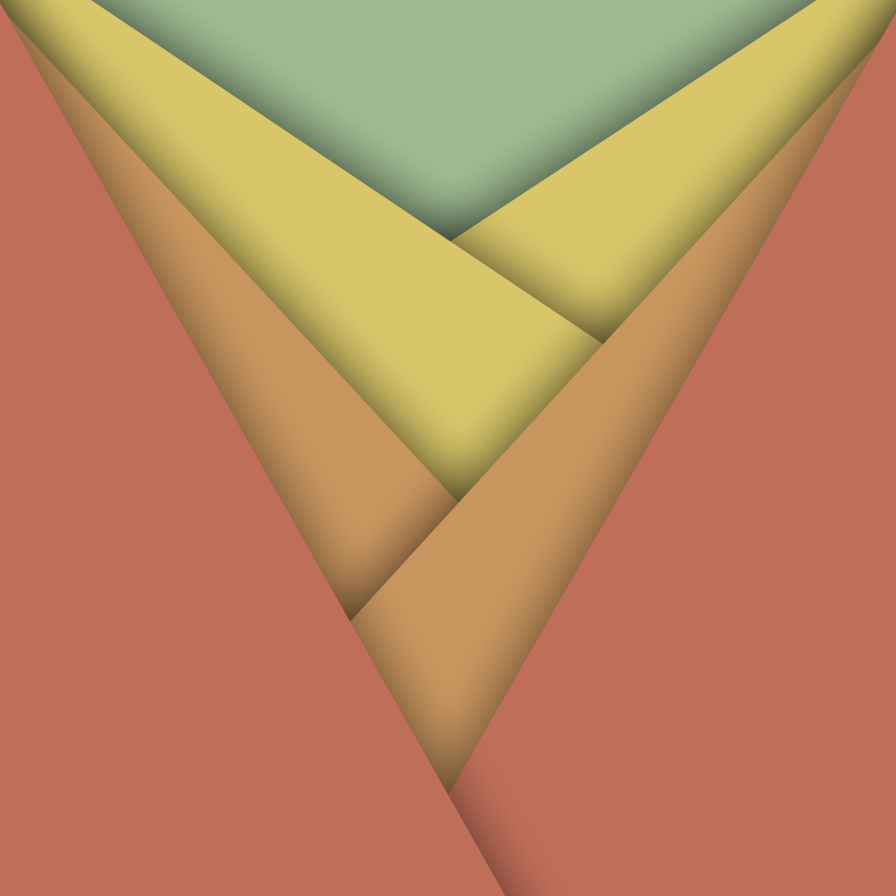
A Shadertoy shader for this background:

```glsl
// Overlapping paper sheets folded into a V, like an open envelope.
// Each sheet is the half-plane below a line, stacked from back to front;
// its signed distance gives a smooth edge and a soft shadow on what lies behind.

#define GREEN vec3(0.620, 0.730, 0.570)
#define YELLOW vec3(0.850, 0.775, 0.415)
#define ORANGE vec3(0.785, 0.585, 0.370)
#define RED vec3(0.750, 0.430, 0.350)
#define SHADOW_WIDTH 0.068
#define SHADOW_DEEP 0.35
#define SHADOW_SOFT 0.27

// Signed distance to the line from left to right, positive above it
float lineDistance(vec2 p, vec2 left, vec2 right) {
    vec2 along = normalize(right - left);
    return dot(p - left, vec2(-along.y, along.x));
}

// Darkens the layers behind, then lays the sheet over them
vec3 addSheet(vec3 behind, vec3 paper, float dist, float shadow) {
    float pixel = 1.0 / min(iResolution.x, iResolution.y);
    float falloff = clamp(1.0 - max(dist, 0.0) / SHADOW_WIDTH, 0.0, 1.0);
    vec3 shaded = behind * (1.0 - shadow * falloff * falloff);
    float cover = 1.0 - smoothstep(-0.75 * pixel, 0.75 * pixel, dist);
    return mix(shaded, paper, cover);
}

void mainImage(out vec4 fragColor, in vec2 fragCoord) {
    vec2 p = fragCoord / iResolution.xy;
    vec3 color = GREEN;

    // Yellow sheets: right, then left
    float yellowRight = lineDistance(p, vec2(0.5026, 0.7305), vec2(0.9115, 1.0));
    float yellowLeft = lineDistance(p, vec2(0.1016, 1.0), vec2(0.6732, 0.6159));
    color = addSheet(color, YELLOW, yellowRight, SHADOW_DEEP);
    color = addSheet(color, YELLOW, yellowLeft, SHADOW_DEEP);

    // Orange sheets: left, then right
    float orangeLeft = lineDistance(p, vec2(0.0, 0.992), vec2(0.511, 0.4395));
    float orangeRight = lineDistance(p, vec2(0.3906, 0.306), vec2(1.0, 0.974));
    color = addSheet(color, ORANGE, orangeLeft, SHADOW_DEEP);
    color = addSheet(color, ORANGE, orangeRight, SHADOW_DEEP);

    // Red sheets: right, then left
    float redRight = lineDistance(p, vec2(0.5013, 0.1146), vec2(1.0, 0.986));
    float redLeft = lineDistance(p, vec2(0.0, 0.997), vec2(0.5625, 0.0026));
    color = addSheet(color, RED, redRight, SHADOW_SOFT);
    color = addSheet(color, RED, redLeft, SHADOW_SOFT);

    fragColor = vec4(color, 1.0);
}
```
